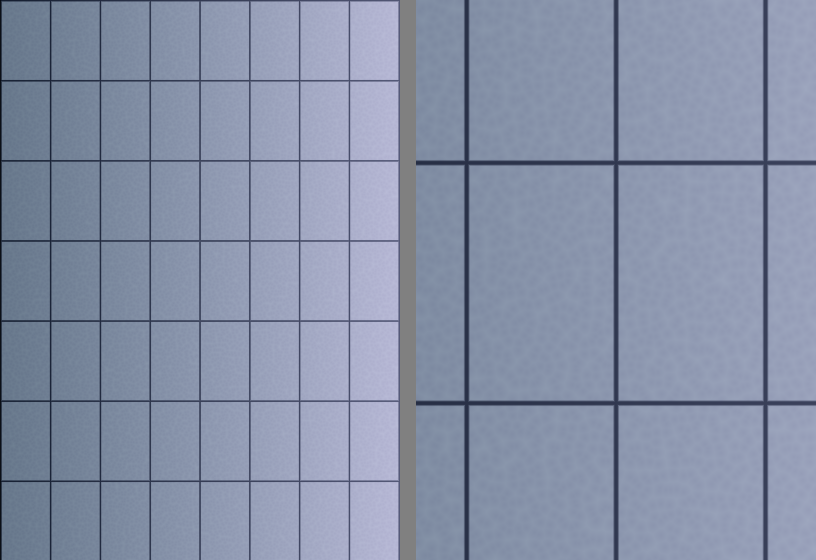
Left: the whole. Right: its middle third, enlarged.
Reproduce this pattern procedurally as a WebGL 2 fragment shader.

```glsl
#version 300 es
precision highp float;
// Eight by seven grid of thin dark lines over a grainy slate-to-lavender gradient.

uniform vec2 u_resolution;
out vec4 fragColor;

const vec2 CELL = vec2(0.1245, 0.14303);      // cell size, canvas fractions
const vec2 GRID_ORIGIN = vec2(0.0021, 0.9988); // crossing at the upper left
const float HALF_LINE = 0.0019;               // in canvas widths
const float GRAIN_DENSITY = 120.0;            // grains per canvas width

const vec3 SLATE = vec3(0.405, 0.470, 0.547);
const vec3 MID_BLUE = vec3(0.550, 0.593, 0.685);
const vec3 LAVENDER = vec3(0.718, 0.722, 0.838);
const vec3 LINE_DARK = vec3(0.045, 0.080, 0.150);
const vec3 LINE_PALE = vec3(0.280, 0.300, 0.420);

vec2 hash2(vec2 p) {
  vec3 q = fract(p.xyx * vec3(0.1031, 0.1030, 0.0973));
  q += dot(q, q.yzx + 33.33);
  return fract((q.xx + q.yz) * q.zy);
}

// Distance to the nearest scattered point.
float cellular(vec2 p) {
  vec2 cell = floor(p), local = fract(p);
  float nearest = 2.0;
  for (int y = -1; y <= 1; y++) {
    for (int x = -1; x <= 1; x++) {
      vec2 neighbour = vec2(x, y);
      nearest = min(nearest, length(neighbour + hash2(cell + neighbour) - local));
    }
  }
  return nearest;
}

// Distance to the nearest grid line on each axis, in the units of p.
vec2 gridDistance(vec2 p, vec2 origin, vec2 period) {
  vec2 cell = (p - origin) / period;
  return abs(cell - floor(cell + 0.5)) * period;
}

// Soft coverage of a line by distance.
float lineMask(float dist, float halfWidth, float blur) {
  return 1.0 - smoothstep(halfWidth - blur, halfWidth + blur, dist);
}

// Smooth left-to-right ramp through three colours.
vec3 ramp(float t, vec3 a, vec3 b, vec3 c) {
  vec3 control = 2.0 * b - 0.5 * (a + c);
  return mix(mix(a, control, t), mix(control, c, t), t);
}

void main() {
  vec2 uv = gl_FragCoord.xy / u_resolution;
  vec2 aspect = vec2(1.0, u_resolution.y / u_resolution.x);
  vec2 p = uv * aspect;

  // Background gradient with fine mottling
  vec3 colour = ramp(uv.x, SLATE, MID_BLUE, LAVENDER);
  float grain = cellular(p * GRAIN_DENSITY) - 0.47;
  colour += grain * vec3(0.030, 0.035, 0.025);

  // Grid lines, fading toward the pale side
  vec2 dist = gridDistance(p, GRID_ORIGIN * aspect, CELL * aspect);
  float blur = max(0.7 / u_resolution.x, 0.0011);
  float lines = max(lineMask(dist.x, HALF_LINE, blur),
                    lineMask(dist.y, HALF_LINE, blur));
  vec3 lineColour = mix(LINE_DARK, LINE_PALE, uv.x);
  colour = mix(colour, lineColour, lines * 0.93);

  // Darker rim on the left edge
  float rim = 1.0 - smoothstep(0.0015, 0.0045, uv.x);
  colour *= 1.0 - 0.6 * rim;

  fragColor = vec4(colour, 1.0);
}
```
